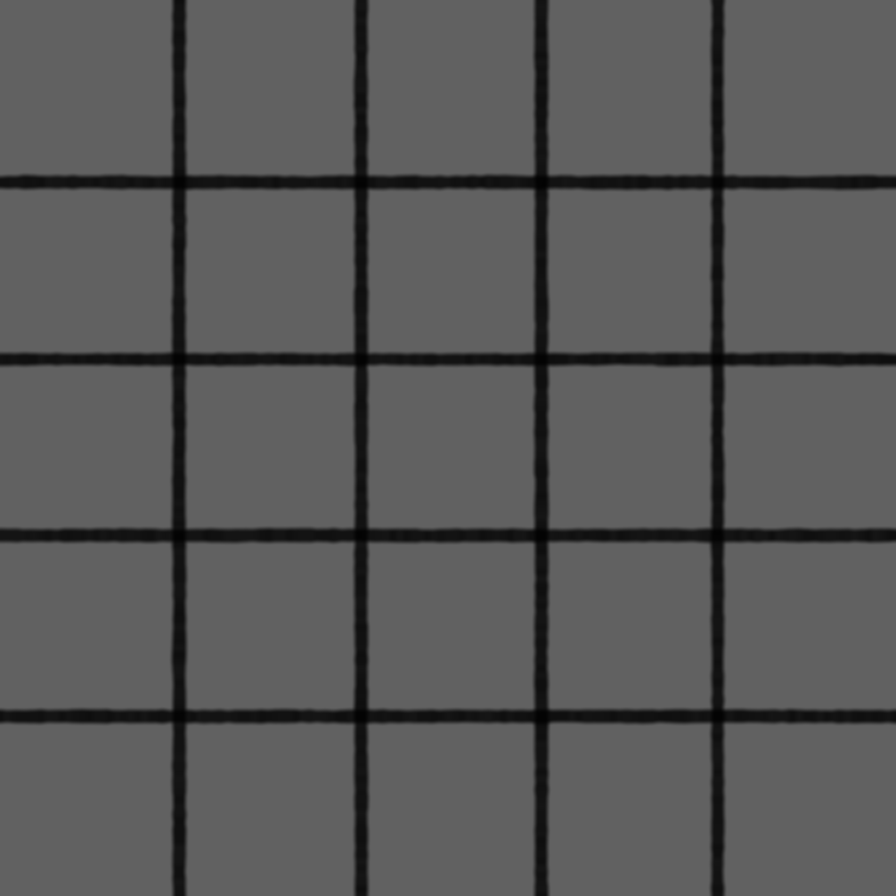
This pattern is drawn by a WebGL 2 fragment shader. Its source:

```glsl
#version 300 es
precision highp float;

uniform vec2 u_resolution;
out vec4 fragColor;

float hash(vec2 p) {
    vec3 q = fract(vec3(p.xyx) * 0.1031);
    q += dot(q, q.yzx + 33.33);
    return fract((q.x + q.y) * q.z);
}

// Smooth noise along a line, in -1..1; each seed gives its own strand
float noise(float t, float seed) {
    float i = floor(t);
    float f = smoothstep(0.0, 1.0, t - i);
    return mix(hash(vec2(i, seed)), hash(vec2(i + 1.0, seed)), f) * 2.0 - 1.0;
}

// Light left by one soft pen stroke: 1 is bare ground
float stroke(float across, float along, float center, float width, float seed) {
    // Slight wander of the path, ragged width and beaded ink
    float wander = 0.0004 * noise(along * 35.0, seed);
    float ragged = 0.0005 * noise(along * 110.0, seed + 20.0)
                 + 0.0003 * noise(along * 30.0, seed + 40.0);
    float ink = 0.18 + 0.035 * noise(along * 130.0, seed + 60.0);
    float d = abs(across - center - wander) - ragged - width;
    float soft = max(0.00375, 0.75 / min(u_resolution.x, u_resolution.y));
    return mix(ink, 1.0, smoothstep(-soft, soft, d));
}

void main() {
    vec2 uv = gl_FragCoord.xy / u_resolution;

    // Four uneven rules each way make five by five cells
    vec4 columns = vec4(0.2, 0.403, 0.6042, 0.801);
    vec4 rows = vec4(0.2005, 0.4023, 0.599, 0.7965);
    vec4 columnWidths = vec4(0.0072, 0.0072, 0.0073, 0.0068);
    vec4 rowWidths = vec4(0.0072, 0.0072, 0.0067, 0.0073);

    // Strokes multiply, so crossings are darker
    float light = 1.0;
    for (int i = 0; i < 4; i++) {
        float seed = float(i) + 1.0;
        light *= stroke(uv.x, uv.y, columns[i], columnWidths[i], seed);
        light *= stroke(uv.y, uv.x, rows[i], rowWidths[i], seed + 10.0);
    }

    fragColor = vec4(vec3(0.38) * light, 1.0);
}
```
